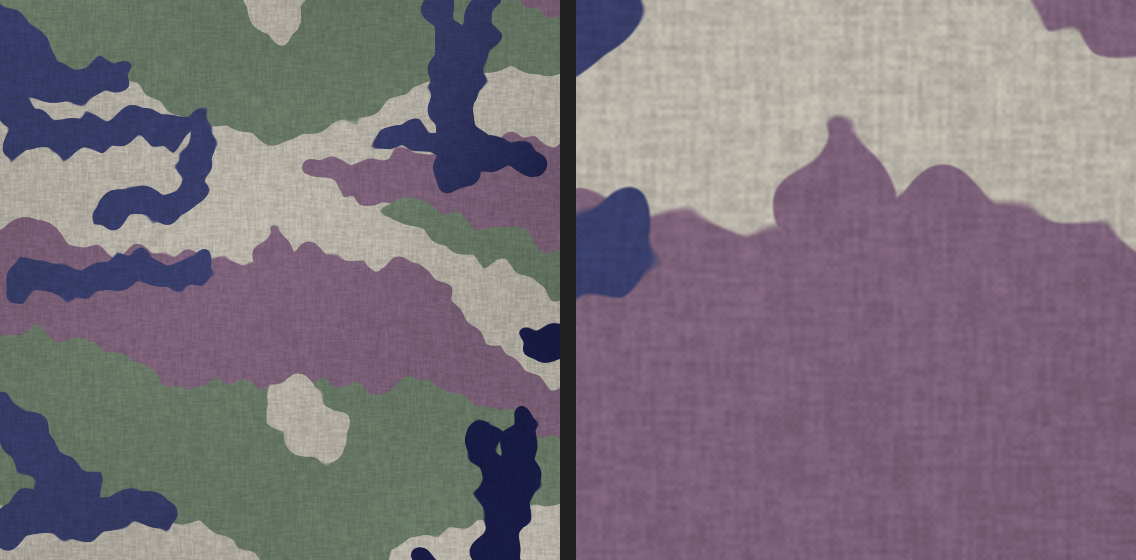
Left, the full canvas; right, a detail of the centre.
Give the GLSL for this pattern, as a WebGL 2 fragment shader.

```glsl
#version 300 es
precision highp float;
// Woven camouflage cloth: plum, green and navy lobed patches on sand.

uniform vec2 u_resolution;
out vec4 fragColor;

const vec3 SAND = vec3(0.68, 0.66, 0.62);
const vec3 GREEN = vec3(0.39, 0.45, 0.38);
const vec3 PLUM = vec3(0.46, 0.36, 0.445);
const vec3 NAVY = vec3(0.21, 0.23, 0.39);
const vec3 DEEP_NAVY = vec3(0.09, 0.10, 0.25);
const vec2 REPEAT = vec2(-0.08, 0.77);   // step of the printed repeat
const float EDGE = 0.0016;

float hash(vec2 p) {
    vec3 q = fract(p.xyx * vec3(0.1031, 0.1030, 0.0973));
    q += dot(q, q.yzx + 33.33);
    return fract((q.x + q.y) * q.z);
}

float noise(vec2 p) {
    vec2 i = floor(p), f = fract(p);
    f = f * f * (3.0 - 2.0 * f);
    return mix(mix(hash(i), hash(i + vec2(1, 0)), f.x),
               mix(hash(i + vec2(0, 1)), hash(i + vec2(1, 1)), f.x), f.y);
}

// Smooth cellular distance: rounded lobes with tight valleys between them.
float cells(vec2 p) {
    vec2 home = floor(p);
    float sum = 0.0;
    for (int y = -1; y <= 1; y++)
    for (int x = -1; x <= 1; x++) {
        vec2 id = home + vec2(x, y);
        vec2 seed = id + 0.15 + 0.7 * vec2(hash(id), hash(id + 57.0));
        sum += exp(-14.0 * length(p - seed));
    }
    return -log(sum) / 14.0;
}

float lobes(vec2 p, float seed, float size) {
    return 0.62 * size * (cells(p / size + seed) - 0.42);
}

// Rounded stroke from a to b whose radius runs from ra to rb.
float tongue(vec2 p, vec2 a, vec2 b, float ra, float rb) {
    vec2 ab = b - a;
    float t = clamp(dot(p - a, ab) / dot(ab, ab), 0.0, 1.0);
    return length(p - a - ab * t) - mix(ra, rb, t);
}

float greenTop(float x) {
    return 0.40 - 0.09 * smoothstep(0.12, 0.33, x) - 0.10 * smoothstep(0.75, 1.05, x);
}

float greenShape(vec2 p) {
    float sag = pow(abs(sin(3.1416 * (p.x - 0.08))), 4.0);
    float field = max(0.10 - 0.12 * sag - p.y, p.y - greenTop(p.x));
    float strip = tongue(p, vec2(0.72, 0.625), vec2(1.02, 0.51), 0.025, 0.038);
    return min(field, strip);
}

float plumShape(vec2 p) {
    float top = 0.60 - 0.06 * smoothstep(0.0, 0.3, p.x)
              - 0.24 * smoothstep(0.67, 1.03, p.x) + 0.012 * sin(26.0 * p.x);
    float band = max(greenTop(p.x) - 0.06 - p.y, p.y - top);
    float spike = tongue(p, vec2(0.49, 0.52), vec2(0.488, 0.60), 0.045, 0.012);
    float wedge = tongue(p, vec2(0.55, 0.695), vec2(1.02, 0.645), 0.01, 0.115);
    return min(min(band, spike), wedge);
}

float navyShape(vec2 p) {
    // Long arms on the left, joined at alternating ends.
    float d = tongue(p, vec2(0.03, 0.87), vec2(0.04, 0.75), 0.03, 0.03);
    d = min(d, tongue(p, vec2(0.35, 0.77), vec2(0.34, 0.67), 0.028, 0.024));
    for (float i = 0.0; i < 3.0; i++) {
        float y = 0.77 - 0.13 * i;
        float start = 0.03 + 0.18 * mod(i, 2.0);
        d = min(d, tongue(p, vec2(start, y - 0.015), vec2(0.35, y + 0.01), 0.032, 0.024));
    }
    // Lower left limb, then the forked trunk and its foot on the right.
    d = min(d, tongue(p, vec2(0.0, 0.29), vec2(0.12, 0.11), 0.022, 0.06));
    d = min(d, tongue(p, vec2(0.03, 0.07), vec2(0.28, 0.09), 0.045, 0.03));
    for (float i = 0.0; i < 2.0; i++)
        d = min(d, tongue(p, vec2(0.86 + 0.085 * i, 0.24), vec2(0.90, 0.08), 0.022, 0.045));
    d = min(d, tongue(p, vec2(0.90, 0.1), vec2(0.89, -0.06), 0.035, 0.045));
    d = min(d, tongue(p, vec2(0.76, -0.01), vec2(1.02, -0.06), 0.02, 0.028));
    return min(d, tongue(p, vec2(0.97, 0.39), vec2(1.05, 0.39), 0.03, 0.04));
}

float cover(float d) { return 1.0 - smoothstep(-EDGE, EDGE, d); }

void main() {
    vec2 p = gl_FragCoord.xy / u_resolution.y;
    vec2 bent = p + 0.008 * sin(p.yx * vec2(31.0, 37.0) + vec2(1.0, 2.5))
                  + 0.004 * sin(p.yx * vec2(73.0, 67.0));

    // Nearest patch of each colour over the printed repeats.
    float green = 1.0, plum = 1.0, navy = 1.0, island = 1.0;
    for (float k = 0.0; k < 2.0; k++) {
        vec2 q = bent - k * REPEAT;
        green = min(green, greenShape(q));
        plum = min(plum, plumShape(q));
        navy = min(navy, navyShape(q));
        island = min(island, tongue(q, vec2(0.51, 0.295), vec2(0.575, 0.22), 0.035, 0.052));
    }

    // Paint from the ground up.
    vec3 navyInk = mix(NAVY, DEEP_NAVY, smoothstep(0.5, 1.1, p.x - 0.6 * p.y + 0.35));
    vec3 color = mix(SAND, PLUM, cover(plum + lobes(p, 3.0, 0.052)));
    color = mix(color, GREEN, cover(green + lobes(p, 19.0, 0.050)));
    color = mix(color, SAND, cover(island + lobes(p, 41.0, 0.055)));
    color = mix(color, navyInk, cover(navy + lobes(p, 67.0, 0.048)));

    // Soft folds and crossing threads.
    float fold = 0.04 * sin(3.5 * p.x + 2.0 * p.y - 1.0) + 0.025 * sin(7.0 * p.y - 5.0 * p.x);
    float threads = noise(p * vec2(340.0, 60.0)) + noise(p * vec2(80.0, 340.0)) - 1.0;
    float fibre = noise(p * 420.0) - 0.5;
    fragColor = vec4(color * (1.0 + fold + 0.10 * threads + 0.08 * fibre), 1.0);
}
```
